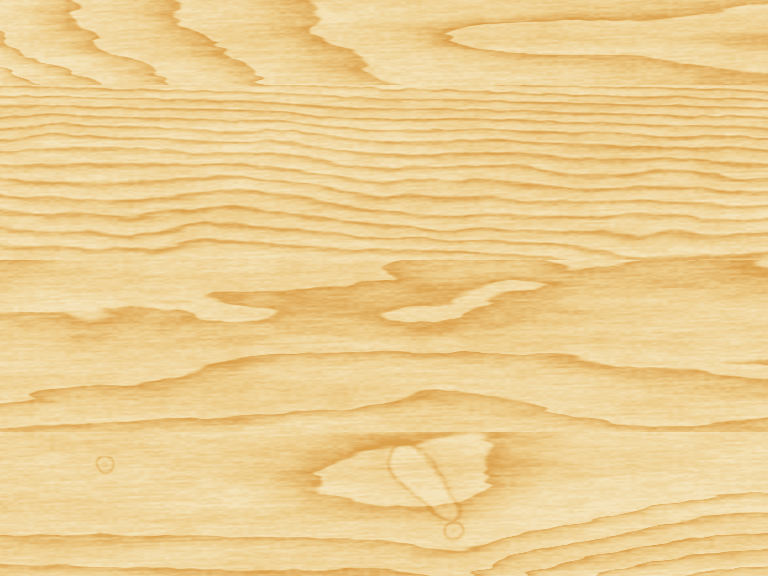
This texture is drawn by a WebGL 2 fragment shader. Its source:

```glsl
#version 300 es
precision highp float;
// Four glued pine boards with growth rings, fibres and small knots.
#define SEAM_LOW 0.250
#define SEAM_MID 0.549
#define SEAM_TOP 0.852
#define PALE vec3(0.958, 0.888, 0.722)
#define TAN vec3(0.930, 0.800, 0.538)
#define BROWN vec3(0.862, 0.630, 0.295)
#define BASE_TONE 0.16
#define EARLY_WOOD 0.27
#define LATE_WOOD 0.25
#define STREAKS 0.42
#define FIBRES 0.25
#define JAG 0.022

uniform vec2 u_resolution;
out vec4 outColor;

float hash(vec2 cell) {
  uvec2 n = uvec2(ivec2(cell) + 4096);
  uint h = n.x * 1597334677u ^ n.y * 3812015801u;
  h = (h ^ (h >> 15)) * 2246822519u;
  h = (h ^ (h >> 13)) * 3266489917u;
  return float((h ^ (h >> 16)) >> 8) / 16777216.0;
}

float noise(vec2 p) {
  vec2 i = floor(p), f = fract(p);
  f = f * f * f * (f * (f * 6.0 - 15.0) + 10.0);
  return mix(mix(hash(i), hash(i + vec2(1, 0)), f.x),
             mix(hash(i + vec2(0, 1)), hash(i + vec2(1, 1)), f.x), f.y);
}

float fbm(vec2 p) {
  float sum = 0.0, weight = 0.533;
  for (int i = 0; i < 4; i++) {
    sum += weight * noise(p);
    p = p * 2.03 + 17.3;
    weight *= 0.5;
  }
  return sum;
}

float bump(vec2 p, vec2 centre, vec2 size) {
  vec2 d = (p - centre) / size;
  return exp(-dot(d, d));
}

// Distance to a segment whose radius tapers from ra to rb.
float taperDistance(vec2 p, vec2 a, vec2 b, float ra, float rb) {
  vec2 ab = b - a;
  float t = clamp(dot(p - a, ab) / dot(ab, ab), 0.0, 1.0);
  return length(p - a - ab * t) - mix(ra, rb, t);
}

// Ring phase of each board: every whole number is one growth ring.
float topRings(vec2 p) {
  float depth = (1.0 - p.y) / (1.0 - SEAM_TOP);
  float across = p.x - 0.17 * depth * depth + 0.16 * (fbm(p * vec2(3.0, 9.0)) - 0.5);
  float loops = 0.75 * bump(p, vec2(1.32, 0.93), vec2(0.17, 0.032))
              + 0.75 * bump(p, vec2(0.93, 0.935), vec2(0.20, 0.026));
  return 4.2 * (1.0 - exp(-2.2 * across)) + loops + 0.5 * (fbm(p * vec2(2.5, 14.0)) - 0.5);
}

float fineRings(vec2 p) {
  float depth = (SEAM_TOP - p.y) / (SEAM_TOP - SEAM_MID);
  float warp = (0.02 + 0.13 * depth) * (fbm(p * vec2(1.9, 3.5) + 5.0) - 0.5);
  float u = p.y + 0.035 * p.x + warp - SEAM_MID;
  return 27.0 * u + 52.0 * u * u;
}

float broadRings(vec2 p) {
  float warp = 2.3 * (fbm(p * vec2(1.6, 9.0) + 31.0) - 0.5);
  return 7.0 * (p.y - 0.05 * p.x) + 0.6 + warp;
}

float knottyRings(vec2 p) {
  float dip = 0.035 * exp(-pow((p.x - 0.79) / 0.08, 2.0));
  float v = p.y - 0.075 - 0.075 * smoothstep(0.83, 1.33, p.x) + dip;
  float density = mix(15.0, 30.0, smoothstep(0.65, 1.1, p.x));
  float phase = density * min(v, 0.0) + 3.0 * max(v, 0.0);
  phase += 0.95 * bump(p, vec2(0.69, 0.16), vec2(0.22, 0.08));
  return phase + 0.8 * (fbm(p * vec2(2.2, 8.0) + 57.0) - 0.5);
}

// Dark outlines around two small knots and one pale resin pocket.
float knotTone(vec2 p) {
  vec3 knots[2] = vec3[2](vec3(0.182, 0.194, 0.013), vec3(0.787, 0.078, 0.016));
  float tone = 0.0;
  for (int i = 0; i < 2; i++) {
    float d = length(p - knots[i].xy) + 0.006 * (noise(p * 60.0) - 0.5);
    tone += 0.35 * exp(-pow((d - knots[i].z) / 0.003, 2.0));
    tone += 0.22 * exp(-pow(d / 0.003, 2.0));
  }
  float pocket = taperDistance(p, vec2(0.71, 0.192), vec2(0.775, 0.115), 0.036, 0.022);
  pocket += 0.035 * (fbm(p * 16.0) - 0.5);
  tone += 0.30 * exp(-pow(pocket / 0.0045, 2.0));
  tone += 0.16 * smoothstep(-0.002, 0.004, pocket) * exp(-max(pocket, 0.0) / 0.025);
  return tone - 0.10 * smoothstep(0.0, -0.01, pocket);
}

void main() {
  vec2 p = gl_FragCoord.xy / u_resolution.y;
  // Fibres pull the ring edges out sideways.
  vec2 q = p + vec2(JAG * (noise(p * vec2(5.0, 140.0)) - 0.5), 0.003 * (noise(p * vec2(45.0, 90.0)) - 0.5));
  float phase, edge = 0.05, late = LATE_WOOD, shade = 0.0;
  if (p.y > SEAM_TOP) phase = topRings(q);
  else if (p.y > SEAM_MID) { phase = fineRings(q); edge = 0.20; }
  else if (p.y > SEAM_LOW) { phase = broadRings(q); shade = 0.02; }
  else { phase = knottyRings(q); shade = knotTone(p); }

  // Early wood darkens slowly, late wood ends at a thin dark line.
  float r = fract(phase);
  float ending = 1.0 - smoothstep(1.0 - edge, 1.0, r);
  float line = 0.13 * smoothstep(1.0 - 3.5 * edge, 1.0 - edge, r);
  float tone = BASE_TONE + shade + ending * (EARLY_WOOD * r + line + late * smoothstep(0.5, 1.0 - edge, r));

  // Long streaks, fine fibres and speckle.
  vec2 grain = vec2(p.x, p.y - 0.03 * p.x);
  tone += STREAKS * (fbm(grain * vec2(2.0, 24.0) + 9.0) - 0.5);
  tone += FIBRES * (noise(grain * vec2(22.0, 270.0)) - 0.5);
  tone += 0.8 * FIBRES * (noise(grain * vec2(110.0, 330.0) + 3.0) - 0.5);

  tone = clamp(tone, 0.0, 1.0);
  vec3 wood = mix(PALE, TAN, min(tone / 0.45, 1.0));
  wood = mix(wood, BROWN, max(tone - 0.45, 0.0) / 0.55);
  outColor = vec4(wood, 1.0);
}
```
